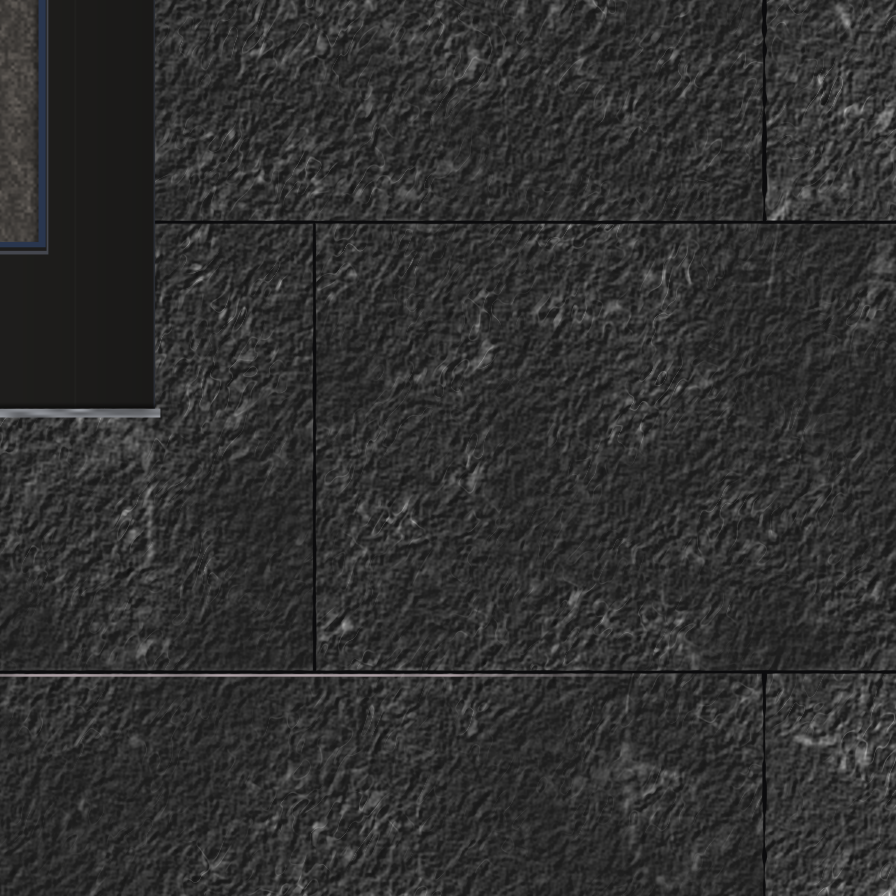
A WebGL 1 fragment shader for this texture:

```glsl
precision highp float;
uniform vec2 u_resolution;

const vec2 TILE_SIZE = vec2(1.0, 0.502);
const vec2 TILE_ORIGIN = vec2(0.351, 0.25);
const float ROW_SHIFT = 0.502;
const float JOINT_HALF_WIDTH = 0.0017;
const vec3 JOINT_COLOR = vec3(0.045, 0.045, 0.05);
const vec3 STONE_TINT = vec3(1.0, 1.0, 0.995);
const float STONE_BASE = 0.172;
const float RELIEF_GAIN = 0.43;
const float FLAKE_GAIN = 0.20;
const float VEIN_GAIN = 0.14;
const vec2 LIGHT_STEP = vec2(-0.0024, 0.0028);

const vec2 FRAME_CORNER = vec2(0.173, 0.544);
const vec2 SILL_CORNER = vec2(0.179, 0.534);
const vec2 BEAD_CORNER = vec2(0.054, 0.716);
const vec2 BEVEL_CORNER = vec2(0.051, 0.724);
const vec2 GLASS_CORNER = vec2(0.043, 0.730);
const vec3 FRAME_COLOR = vec3(0.112, 0.109, 0.104);
const vec3 SILL_COLOR = vec3(0.50, 0.51, 0.53);
const vec3 BEAD_COLOR = vec3(0.27, 0.28, 0.31);
const vec3 BEVEL_COLOR = vec3(0.16, 0.21, 0.31);
const vec3 GLASS_COLOR = vec3(0.30, 0.285, 0.27);
const vec3 GLINT_COLOR = vec3(0.66, 0.61, 0.63);

float hash(vec2 p) {
  vec3 q = fract(p.xyx * 0.1031);
  q += dot(q, q.yzx + 33.33);
  return fract((q.x + q.y) * q.z);
}

float noise(vec2 p) {
  vec2 i = floor(p), f = fract(p);
  f = f * f * (3.0 - 2.0 * f);
  return mix(mix(hash(i), hash(i + vec2(1.0, 0.0)), f.x),
             mix(hash(i + vec2(0.0, 1.0)), hash(i + 1.0), f.x), f.y);
}

float fbm(vec2 p) {
  float sum = 0.0, amp = 0.53;
  for (int i = 0; i < 4; i++) {
    sum += amp * noise(p);
    p = mat2(1.6, 1.2, -1.2, 1.6) * p + 7.3;
    amp *= 0.5;
  }
  return sum;
}

float ridge(vec2 p) {
  return 1.0 - abs(2.0 * noise(p) - 1.0);
}

// Slightly bent coordinates, stretched along the slanted cleavage
vec2 cleave(vec2 p) {
  p += 0.016 * (vec2(noise(p * 21.0), noise(p * 21.0 + 41.0)) - 0.5);
  p += 0.005 * (vec2(noise(p * 75.0), noise(p * 75.0 + 17.0)) - 0.5);
  return mat2(0.87, 0.36, -0.49, 0.63) * p;
}

float height(vec2 p) {
  vec2 q = cleave(p);
  return 0.42 * noise(q * 110.0) + 0.36 * noise(q * 190.0 + 5.0)
       + 0.22 * noise(p * 300.0);
}

vec3 slate(vec2 p, float wear) {
  vec2 q = cleave(p);
  float patches = fbm(p * 7.0);
  float rough = smoothstep(0.25, 0.7, patches) + 0.5 * wear;
  float slope = height(p) - height(p + LIGHT_STEP);

  // Small bright scales in loose clusters
  float cluster = smoothstep(0.3, 0.8, fbm(p * 26.0 + 9.0));
  float flakes = smoothstep(0.62, 0.95, noise(q * vec2(170.0, 120.0)))
               + 0.6 * smoothstep(0.8, 1.0, ridge(q * vec2(120.0, 75.0)));

  // Broken hairline veins, mostly upright
  vec2 bend = 0.035 * vec2(fbm(p * 16.0), fbm(p * 16.0 + 23.0));
  float veins = smoothstep(0.91, 1.0, ridge((p + bend) * vec2(13.0, 5.0) + 3.0))
              * smoothstep(0.5, 0.8, noise(p * 13.0 + 60.0))
              * smoothstep(0.2, 0.7, noise(p * 110.0));

  float grain = noise(p * 420.0) - 0.5;
  float lum = STONE_BASE + 0.06 * (patches - 0.5) + 0.035 * wear
            + RELIEF_GAIN * slope * (0.65 + 0.5 * rough)
            + FLAKE_GAIN * flakes * cluster * (0.35 + 0.8 * rough)
            + VEIN_GAIN * veins * (1.0 + wear)
            + 0.03 * grain;
  return STONE_TINT * max(lum, 0.085 + 0.3 * lum);
}

// Coverage of the area left of and above a corner
float panel(vec2 uv, vec2 corner, float px) {
  vec2 c = smoothstep(-px, px, vec2(corner.x - uv.x, uv.y - corner.y));
  return c.x * c.y;
}

void main() {
  vec2 uv = gl_FragCoord.xy / u_resolution;
  float px = 0.75 / min(u_resolution.x, u_resolution.y);

  // Running bond: every other course is shifted by half a slab
  float row = floor((uv.y - TILE_ORIGIN.y) / TILE_SIZE.y);
  float odd = mod(row, 2.0);
  vec2 cell = (uv - TILE_ORIGIN - vec2(ROW_SHIFT * odd, 0.0)) / TILE_SIZE;
  vec2 tile = floor(cell);
  float wear = odd * step(0.0, tile.x);
  vec3 color = slate(uv + tile * vec2(17.3, 11.7) + 40.0, wear);

  // Joints with chipped edges and a faint lit lip
  vec2 gap = abs(fract(cell + 0.5) - 0.5) * TILE_SIZE;
  float chip = 0.0016 * (noise(uv * 90.0) - 0.5);
  float joint = min(gap.x + chip * (1.0 + odd), gap.y + 0.5 * chip);
  color += 0.07 * smoothstep(0.006, 0.003, gap.y) * noise(uv * vec2(60.0, 9.0));
  color = mix(JOINT_COLOR, color, smoothstep(-px, px, joint - JOINT_HALF_WIDTH));

  // Metal glint below the lower joint
  float glint = smoothstep(0.0014 + px, 0.0014 - px, abs(uv.y - TILE_ORIGIN.y + 0.0038));
  glint *= smoothstep(0.76, 0.45, uv.x) * (0.65 + 0.5 * noise(uv * vec2(24.0, 1.0)));
  color = mix(color, GLINT_COLOR, glint);

  // Window: sill, frame, bead, bevel and glass from the outside in
  float streak = 0.7 + 0.5 * noise(vec2(uv.x * 45.0, uv.y * 260.0));
  float sill = panel(uv, SILL_CORNER, px) * smoothstep(px, -px, uv.y - FRAME_CORNER.y);
  color = mix(color, SILL_COLOR * streak, sill);
  vec3 frame = FRAME_COLOR * (1.06 - 0.9 * uv.x);
  frame += 0.015 * smoothstep(0.002, 0.0, abs(uv.x - 0.084));
  frame += BEVEL_COLOR * 0.4 * smoothstep(0.003, 0.0, FRAME_CORNER.x - uv.x);
  frame *= mix(0.5, 1.0, smoothstep(0.0, 0.008, uv.y - FRAME_CORNER.y));
  color = mix(color, frame, panel(uv, FRAME_CORNER, px));
  color = mix(color, BEAD_COLOR, panel(uv, BEAD_CORNER, px));
  color = mix(color, FRAME_COLOR, panel(uv, BEAD_CORNER + vec2(-0.002, 0.004), px));
  color = mix(color, BEVEL_COLOR, panel(uv, BEVEL_CORNER, px));
  vec3 glass = GLASS_COLOR * (0.55 + 0.9 * noise(uv * 280.0) * fbm(uv * 60.0) + 0.25 * fbm(uv * 20.0));
  glass *= mix(0.6, 1.0, smoothstep(0.0, 0.009, GLASS_CORNER.x - uv.x));
  color = mix(color, glass, panel(uv, GLASS_CORNER, px));

  gl_FragColor = vec4(color, 1.0);
}
```
